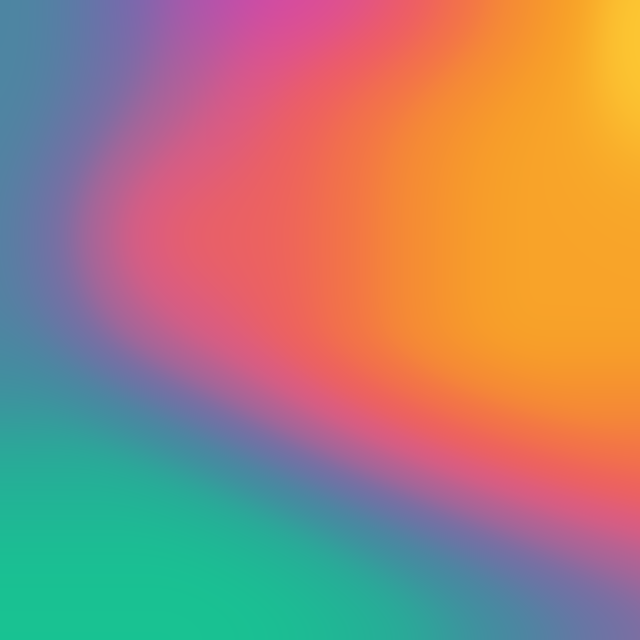
Give the GLSL for this background, as a WebGL 2 fragment shader.

```glsl
#version 300 es
precision highp float;
// A soft mesh gradient running from green through violet and coral to a golden glow.

#define RAMP_SHARPNESS 2.0
#define COOL_LEVEL 2.2
#define WARM_LEVEL 6.8
#define WARM_DROP 2.6
#define BULGE_LEVEL 1.6
#define DIP_LEVEL 2.0
#define CORNER_LEVEL 1.2
#define MAGENTA_TINT vec3(0.01, -0.075, 0.11)

uniform vec2 u_resolution;
out vec4 fragColor;

// Colour stops, from coolest to warmest
const int STOPS = 11;
const vec3 RAMP[STOPS] = vec3[STOPS](
    vec3(0.09, 0.77, 0.57),
    vec3(0.14, 0.69, 0.59),
    vec3(0.27, 0.54, 0.63),
    vec3(0.44, 0.44, 0.65),
    vec3(0.68, 0.39, 0.59),
    vec3(0.86, 0.36, 0.51),
    vec3(0.93, 0.38, 0.37),
    vec3(0.95, 0.45, 0.28),
    vec3(0.96, 0.55, 0.20),
    vec3(0.97, 0.63, 0.15),
    vec3(0.99, 0.79, 0.20));

// Elliptical soft spot with a peak of one
float softSpot(vec2 p, vec2 center, vec2 spread) {
    vec2 d = (p - center) / spread;
    return exp(-dot(d, d));
}

// Warmth over the canvas, measured in ramp stops
float warmth(vec2 p) {
    // Cool rise on the left, and a warm front that recedes near the floor
    float cool = COOL_LEVEL * smoothstep(0.0, 0.55, p.y);
    float recede = 1.0 - smoothstep(0.0, 0.5, p.y);
    float front = smoothstep(0.25 * recede, 0.85 + 0.5 * recede, p.x);
    float field = cool + (WARM_LEVEL - WARM_DROP * recede) * front;

    // Pink bulge, cooler top edge and golden corner
    field += BULGE_LEVEL * softSpot(p, vec2(0.24, 0.63), vec2(0.17));
    field -= DIP_LEVEL * softSpot(p, vec2(0.62, 1.02), vec2(0.22, 0.16));
    field += CORNER_LEVEL * softSpot(p, vec2(1.03, 0.95), vec2(0.13, 0.20));
    return field;
}

// Blend all stops with smooth weights, so that no bands show
vec3 rampColor(float level) {
    vec3 sum = vec3(0.0);
    float total = 0.0;
    for (int i = 0; i < STOPS; i++) {
        float d = level - float(i);
        float weight = exp(-RAMP_SHARPNESS * d * d);
        sum += weight * RAMP[i];
        total += weight;
    }
    return sum / total;
}

void main() {
    vec2 uv = gl_FragCoord.xy / u_resolution;
    vec3 color = rampColor(warmth(uv));
    color += MAGENTA_TINT * softSpot(uv, vec2(0.41, 1.04), vec2(0.20, 0.15));
    fragColor = vec4(clamp(color, 0.0, 1.0), 1.0);
}
```
